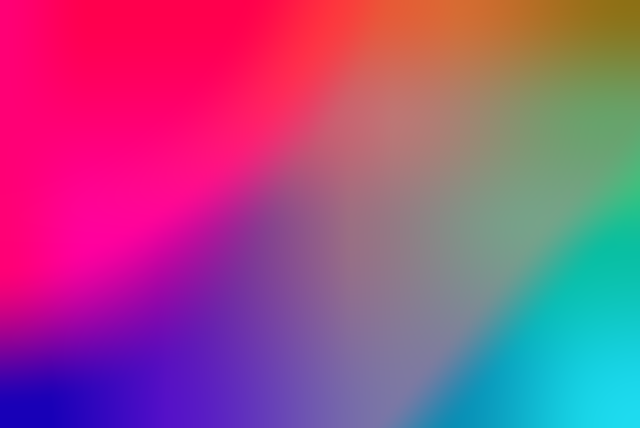
Reproduce this background procedurally as a Shadertoy shader.

```glsl
// Soft colour-mesh backdrop: a pink disc, a muted diagonal band and a teal corner.

// Blends three colours along x, with the stops at s.x, s.y and s.z.
vec3 ramp(vec3 a, vec3 b, vec3 c, vec3 s, float x) {
    vec3 first = mix(a, b, clamp((x - s.x) / (s.y - s.x), 0.0, 1.0));
    return mix(first, c, smoothstep(s.y - 0.05, s.z, x));
}

// Muted band: four horizontal ramps blended by height.
vec3 bandColor(vec2 p) {
    vec3 low = ramp(vec3(0.09, 0.0, 0.72), vec3(0.33, 0.06, 0.79),
                    vec3(0.48, 0.47, 0.65), vec3(0.12, 0.39, 0.96), p.x);
    vec3 middle = ramp(vec3(0.40, 0.03, 0.62), vec3(0.61, 0.43, 0.51),
                       vec3(0.46, 0.64, 0.54), vec3(0.37, 0.82, 1.27), p.x);
    vec3 high = ramp(vec3(0.82, 0.33, 0.43), vec3(0.75, 0.46, 0.46),
                     vec3(0.40, 0.64, 0.42), vec3(0.72, 0.92, 1.45), p.x);
    vec3 top = ramp(vec3(0.95, 0.30, 0.22), vec3(0.85, 0.42, 0.20),
                    vec3(0.55, 0.44, 0.08), vec3(0.80, 1.07, 1.50), p.x);
    vec3 color = mix(low, middle, smoothstep(0.0, 0.5, p.y));
    color = mix(color, high, smoothstep(0.45, 0.74, p.y));
    return mix(color, top, smoothstep(0.7, 1.0, p.y));
}

// Teal corner: blue at its left, green at its top, cyan glow at the bottom right.
vec3 tealColor(vec2 p, float aspect) {
    vec3 color = mix(vec3(0.02, 0.54, 0.69), vec3(0.0, 0.72, 0.76),
                     smoothstep(1.03, 1.4, p.x));
    color = mix(color, vec3(0.02, 0.73, 0.61), smoothstep(0.1, 0.45, p.y));
    color = mix(color, vec3(0.22, 0.77, 0.48), smoothstep(0.4, 0.6, p.y));
    vec2 corner = p - vec2(aspect, 0.0);
    return color + vec3(0.12, 0.14, 0.18) * exp(-12.0 * dot(corner, corner));
}

// Pink disc: red above, magenta below, with a warm rim.
vec3 pinkColor(vec2 p, float radius) {
    float blue = mix(0.62, 0.30, smoothstep(0.4, 1.0, p.y));
    blue = mix(0.46, blue, smoothstep(0.0, 0.22, p.x));
    float rim = smoothstep(0.7, 0.93, radius) * smoothstep(0.4, 0.9, p.y);
    return vec3(1.0, 0.0, blue) + rim * vec3(0.0, 0.2, -0.06);
}

void mainImage(out vec4 fragColor, in vec2 fragCoord) {
    vec2 p = fragCoord / iResolution.y;
    float aspect = iResolution.x / iResolution.y;
    p.x *= 1.5 / aspect;

    vec3 color = bandColor(p);

    // Diagonal edge of the teal corner
    float diagonal = dot(p, vec2(0.763, -0.646));
    color = mix(color, tealColor(p, 1.5), smoothstep(0.66, 0.82, diagonal));

    // Disc edge, softer towards the bottom
    float radius = length(p - vec2(-0.08, 1.27));
    float height = smoothstep(0.1, 0.65, p.y);
    float outside = smoothstep(mix(0.92, 0.87, height), mix(1.23, 1.04, height), radius);
    color = mix(pinkColor(p, radius), color, outside);

    fragColor = vec4(clamp(color, 0.0, 1.0), 1.0);
}
```
